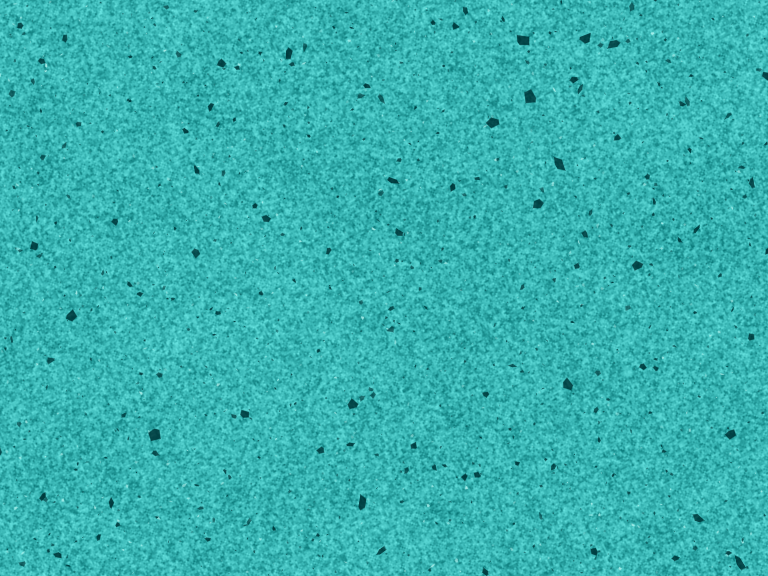
Reproduce this texture procedurally as a WebGL 2 fragment shader.

```glsl
#version 300 es
precision highp float;
uniform vec2 u_resolution;
out vec4 fragColor;

const float TAU = 6.2831853;
const vec3 CHIP_DARK = vec3(0.0, 0.25, 0.26);
const vec3 RESIN_DEEP = vec3(0.08, 0.53, 0.53);
const vec3 RESIN_MID = vec3(0.225, 0.715, 0.71);
const vec3 RESIN_LIGHT = vec3(0.37, 0.86, 0.85);
const vec3 FLECK_PALE = vec3(0.72, 0.97, 0.95);

// Three independent random values per cell and seed
vec3 hash3(vec2 cell, int seed) {
    uvec3 v = uvec3(ivec3(ivec2(cell), seed));
    v = v * 1664525u + 1013904223u;
    v.x += v.y * v.z; v.y += v.z * v.x; v.z += v.x * v.y;
    v ^= v >> 16u;
    v.x += v.y * v.z; v.y += v.z * v.x; v.z += v.x * v.y;
    return vec3(v >> 8u) / 16777216.0;
}

mat2 rotation(float angle) {
    float c = cos(angle), s = sin(angle);
    return mat2(c, s, -s, c);
}

float valueNoise(vec2 p, int seed) {
    vec2 cell = floor(p);
    vec2 f = fract(p);
    f = f * f * (3.0 - 2.0 * f);
    float bottom = mix(hash3(cell, seed).x, hash3(cell + vec2(1, 0), seed).x, f.x);
    float top = mix(hash3(cell + vec2(0, 1), seed).x, hash3(cell + vec2(1, 1), seed).x, f.x);
    return mix(bottom, top, f.y);
}

// Irregular convex polygon made of five jittered half planes
float shardDistance(vec2 q, float radius, vec2 id, int seed) {
    float d = -radius;
    for (int side = 0; side < 5; side++) {
        vec3 h = hash3(id, seed + 10 + side);
        float angle = (float(side) + 0.65 * h.x) * TAU / 5.0;
        d = max(d, dot(q, vec2(cos(angle), sin(angle))) - radius * mix(0.55, 1.0, h.y));
    }
    return d;
}

// Coverage of shards scattered on a jittered grid
float shards(vec2 p, float cellSize, float density, vec2 radii, float minOpacity, int seed, float edge) {
    float cover = 0.0;
    vec2 home = floor(p / cellSize);
    for (int y = -1; y <= 1; y++) {
        for (int x = -1; x <= 1; x++) {
            vec2 id = home + vec2(x, y);
            vec3 place = hash3(id, seed);
            if (place.z > density) continue;
            vec3 form = hash3(id, seed + 1);
            vec2 q = rotation(form.x * TAU) * (p - (id + place.xy) * cellSize);
            float stretch = mix(1.0, 1.55, form.y * form.y);
            q *= vec2(1.0 / stretch, stretch);
            float radius = mix(radii.x, radii.y, form.z * form.z);
            float d = shardDistance(q, radius, id, seed);
            float opacity = mix(minOpacity, 1.0, hash3(id, seed + 2).x);
            cover = max(cover, opacity * (1.0 - smoothstep(-edge, edge, d)));
        }
    }
    return cover;
}

// Tone from -1 (deep) to 1 (light)
vec3 resinColor(float tone) {
    vec3 darker = mix(RESIN_MID, RESIN_DEEP, clamp(-tone, 0.0, 1.3));
    return mix(darker, RESIN_LIGHT, clamp(tone, 0.0, 1.3));
}

void main() {
    vec2 p = gl_FragCoord.xy / u_resolution.y;
    float edge = 0.8 / u_resolution.y;

    // Fine sandy grain
    float grain = valueNoise(rotation(0.4) * p * 190.0, 100) - 0.5;
    grain += valueNoise(rotation(1.1) * p * 330.0, 101) - 0.5;
    float clouds = valueNoise(p * 5.0, 102) + valueNoise(p * 14.0, 103) - 1.0;
    float tone = 1.25 * grain + 0.16 * clouds;

    // Faint sunken smudges
    float smudge = smoothstep(0.8, 1.0, valueNoise(p * vec2(26.0, 18.0), 104));
    tone -= 0.4 * smudge * valueNoise(p * 110.0, 105);
    vec3 color = resinColor(tone);

    // Pale flecks
    float pale = shards(p, 0.022, 0.2, vec2(0.0009, 0.0032), 0.25, 200, edge);
    color = mix(color, FLECK_PALE, 0.8 * pale);

    // Dark chips from dust to large shards
    float dust = shards(p, 0.02, 0.26, vec2(0.0009, 0.0026), 0.3, 300, edge);
    float small = shards(p, 0.045, 0.3, vec2(0.0024, 0.0062), 0.65, 400, edge);
    float large = shards(p, 0.08, 0.3, vec2(0.0055, 0.0125), 0.9, 500, edge);
    float chips = max(dust, max(small, large));
    vec3 chipColor = CHIP_DARK + 0.04 * grain;
    color = mix(color, chipColor, chips);

    fragColor = vec4(color, 1.0);
}
```
